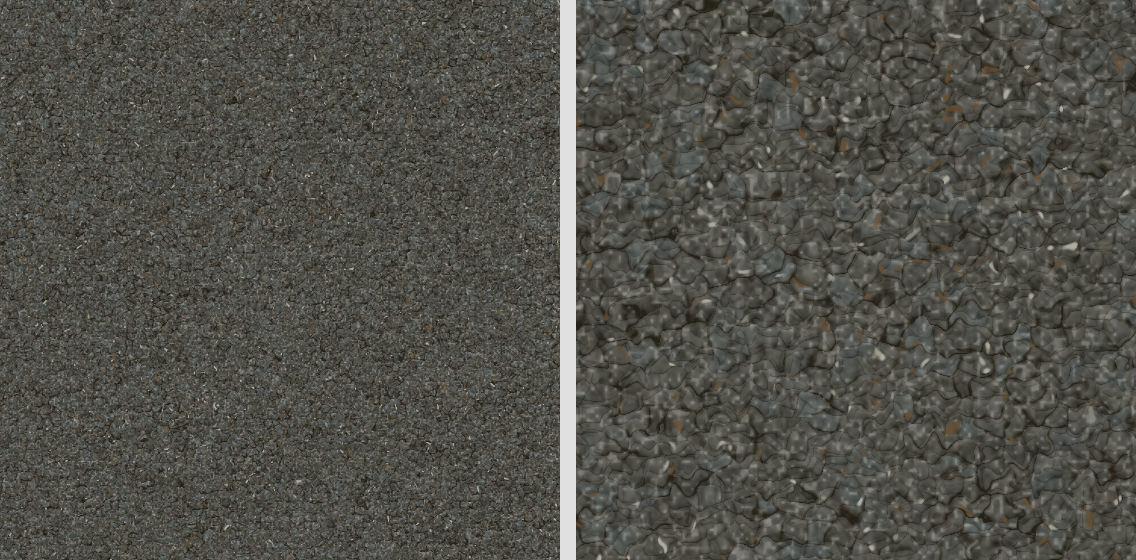
Left, the full canvas; right, a detail of the centre.
Give the GLSL for this texture, as a Shadertoy shader.

```glsl
// Worn dark asphalt: wrapped cellular noise lays out two sizes of packed stones
// with shaded faces and broken, shadowed gaps; layered value noise adds grit,
// and a sparse third cell layer scatters pale and rusty mineral specks.

const vec3 BINDER_TINT = vec3(0.002, 0.001, -0.026);
const vec3 BLUE_TINT = vec3(-0.016, 0.002, 0.018);
const vec3 BROWN_TINT = vec3(0.012, -0.001, -0.012);
const vec3 PALE_SPECK = vec3(0.68, 0.67, 0.62);
const vec3 RUST_SPECK = vec3(0.42, 0.31, 0.19);
const float BASE_TONE = 0.328;

vec3 hash3(vec2 cell, float seed) {
    vec3 p = fract(vec3(cell.xyx + seed * 17.31) * vec3(0.1031, 0.1030, 0.0973));
    p += dot(p, p.yxz + 33.33);
    return fract((p.xxy + p.yzz) * p.zyx);
}

// Smooth value noise that repeats after "count" cells.
float wrapNoise(vec2 uv, vec2 count, float seed) {
    vec2 p = uv * count;
    vec2 i = floor(p);
    vec2 f = p - i;
    f = f * f * (3.0 - 2.0 * f);
    float a = hash3(mod(i, count), seed).x;
    float b = hash3(mod(i + vec2(1, 0), count), seed).x;
    float c = hash3(mod(i + vec2(0, 1), count), seed).x;
    float d = hash3(mod(i + vec2(1, 1), count), seed).x;
    return mix(mix(a, b, f.x), mix(c, d, f.x), f.y);
}

// Wrapped cells: x = gap to the neighbour, y = tilt to the light,
// z = random id, w = distance to the cell centre.
vec4 wrapCells(vec2 uv, vec2 count, float seed) {
    vec2 p = uv * count;
    vec2 base = floor(p);
    vec2 toCentre = vec2(0.0);
    float nearest = 9.0;
    float second = 9.0;
    float id = 0.0;
    for (int y = -1; y <= 1; y++) {
        for (int x = -1; x <= 1; x++) {
            vec2 cell = base + vec2(x, y);
            vec3 rnd = hash3(mod(cell, count), seed);
            vec2 offset = p - cell - mix(vec2(0.08), vec2(0.92), rnd.xy);
            float dist = length(offset);
            if (dist < nearest) {
                second = nearest;
                nearest = dist;
                toCentre = offset;
                id = rnd.z;
            } else {
                second = min(second, dist);
            }
        }
    }
    return vec4(second - nearest, dot(toCentre, vec2(-0.3, 0.95)), id, nearest);
}

// Dark gap, deepest below the stone and broken up by "presence".
float crevice(vec4 stone, float width, float presence) {
    float line = 1.0 - smoothstep(0.02, width, stone.x);
    float shadow = mix(1.25, 0.6, smoothstep(-0.4, 0.4, stone.y));
    return line * shadow * presence;
}

float stoneFace(vec4 stone, float spread, float relief) {
    return spread * (stone.z - 0.5) + relief * stone.y;
}

vec2 roughen(vec2 uv, float amount) {
    vec2 wobble = vec2(wrapNoise(uv, vec2(130), 1.0), wrapNoise(uv, vec2(130), 2.0));
    return uv + amount * (wobble - 0.5);
}

void mainImage(out vec4 fragColor, in vec2 fragCoord) {
    vec2 uv = fragCoord / iResolution.xy;
    vec2 rough = roughen(uv, 0.009);

    // Packed stones
    vec4 large = wrapCells(rough, vec2(66, 76), 3.0);
    vec4 small = wrapCells(rough, vec2(126, 142), 4.0);
    float broken = smoothstep(0.25, 0.75, wrapNoise(uv, vec2(52, 60), 5.0));
    float largeGap = crevice(large, 0.27, mix(0.2, 1.0, broken));
    float smallGap = crevice(small, 0.32, mix(1.0, 0.5, broken));

    // Grit and broad wear
    float grit = wrapNoise(uv, vec2(230), 6.0);
    float fineGrit = wrapNoise(uv, vec2(370), 7.0);
    float wear = wrapNoise(uv, vec2(9), 8.0) + wrapNoise(uv, vec2(23), 9.0) - 1.0;

    float tone = BASE_TONE + 0.012 * wear;
    tone += stoneFace(large, 0.05, 0.04) + stoneFace(small, 0.04, 0.045);
    tone -= 0.12 * largeGap + 0.06 * smallGap;
    tone += 0.10 * (grit - 0.5) + 0.11 * (fineGrit - 0.5);
    tone += 0.10 * smoothstep(0.65, 0.95, fineGrit);

    // Bluish stones and brown dirt in the gaps
    vec3 color = vec3(max(tone, 0.13)) + BINDER_TINT;
    color += BLUE_TINT * smoothstep(0.72, 0.95, large.z) * (1.0 - min(largeGap, 1.0));
    color += BROWN_TINT * min(largeGap + 0.5 * smallGap, 1.0);

    // Scattered mineral specks
    vec4 speck = wrapCells(rough, vec2(160), 10.0);
    float dot1 = 1.0 - smoothstep(0.12, 0.45, speck.w);
    color = mix(color, PALE_SPECK, dot1 * smoothstep(0.955, 0.995, speck.z));
    color = mix(color, RUST_SPECK, 0.8 * dot1 * (1.0 - smoothstep(0.02, 0.04, speck.z)));

    fragColor = vec4(color, 1.0);
}
```
